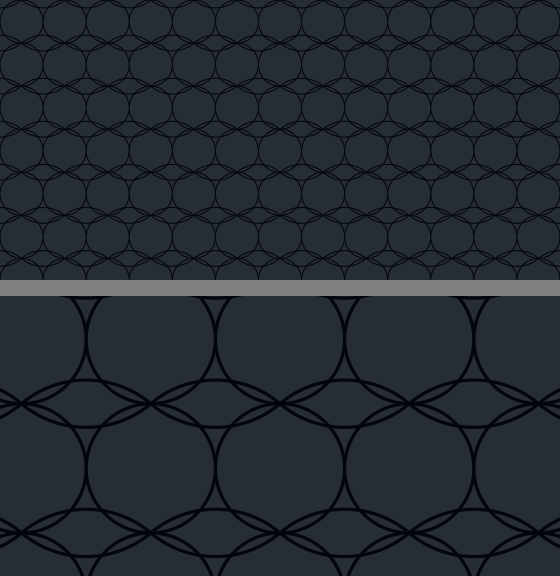
Top, the full canvas; bottom, a detail of the centre.
A Shadertoy shader for this pattern:

```glsl
#define REPEATS_ACROSS 13.0
#define LINE_WIDTH 0.025
#define LENS_HEIGHT 0.183
#define GROUND_COLOR vec3(0.150, 0.178, 0.203)
#define LINE_COLOR vec3(0.008, 0.020, 0.045)

// Distance to the circle touching all four cell sides
float circleOutline(vec2 p) {
    return abs(length(p) - 0.5);
}

// Distance to the lens arcs joining the circles' top and bottom points
float lensOutline(vec2 p) {
    vec2 fromCorner = 0.5 - abs(p);
    float radius = (0.25 + LENS_HEIGHT * LENS_HEIGHT) / (2.0 * LENS_HEIGHT);
    float centerDepth = radius - LENS_HEIGHT;
    return abs(length(fromCorner + vec2(0.0, centerDepth)) - radius);
}

// Coverage of a stroke, smoothed over one pixel
float stroke(float dist, float pixel) {
    return clamp((0.5 * LINE_WIDTH - dist) / pixel + 0.5, 0.0, 1.0);
}

void mainImage(out vec4 fragColor, in vec2 fragCoord) {
    // Square cells, aligned with the top left corner
    float pixel = REPEATS_ACROSS / iResolution.x;
    vec2 grid = (fragCoord - vec2(0.0, iResolution.y)) * pixel;
    vec2 cell = fract(grid) - 0.5;

    float circleInk = stroke(circleOutline(cell), pixel);
    float lensInk = stroke(lensOutline(cell), pixel);
    float ink = 1.0 - (1.0 - circleInk) * (1.0 - lensInk);

    fragColor = vec4(mix(GROUND_COLOR, LINE_COLOR, ink), 1.0);
}
```
